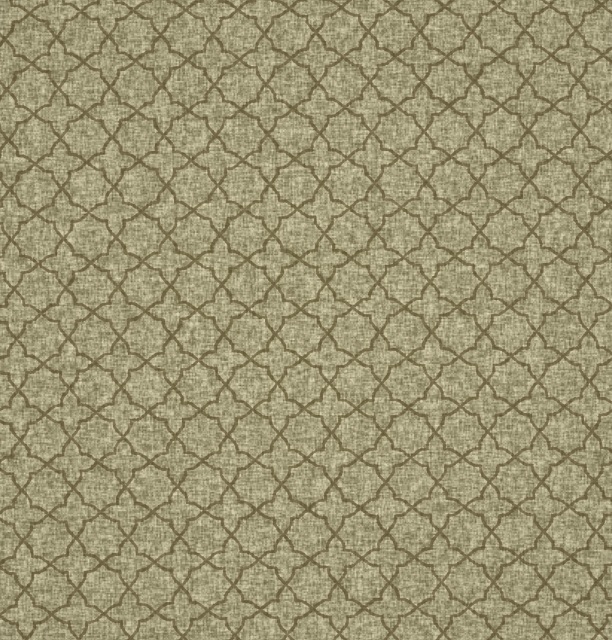
A Shadertoy shader for this pattern:

```glsl
// Woven olive upholstery cloth with a trellis of touching pointed crosses.

const vec2 PITCH = vec2(0.0813, 0.0783);    // repeat size, in canvas heights
const vec2 ANCHOR = vec2(0.0333, 0.0177);   // centre of the middle cross
const float LINE_HALF_WIDTH = 0.00235;
const vec3 CLOTH = vec3(0.645, 0.617, 0.485);
const vec3 CORD = vec3(0.455, 0.413, 0.283);

float hash(vec2 p) {
    vec3 h = fract(vec3(p.xyx) * 0.1031);
    h += dot(h, h.yzx + 33.33);
    return fract((h.x + h.y) * h.z);
}

float noise(vec2 p) {
    vec2 cell = floor(p), f = fract(p);
    f = f * f * (3.0 - 2.0 * f);
    float low = mix(hash(cell), hash(cell + vec2(1, 0)), f.x);
    float high = mix(hash(cell + vec2(0, 1)), hash(cell + vec2(1, 1)), f.x);
    return mix(low, high, f.y);
}

float segment(vec2 p, vec2 a, vec2 b) {
    vec2 pa = p - a, ba = b - a;
    return length(pa - ba * clamp(dot(pa, ba) / dot(ba, ba), 0.0, 1.0));
}

// Slight skew and bow of the cloth as it lies
vec2 skewCloth(vec2 p) {
    vec2 sway = vec2(noise(p * 9.0 + 20.0), noise(p * 9.0 + 50.0)) - 0.5;
    return p + vec2(0.038 * p.y, -0.015 * p.x + 0.012 * p.x * p.x) + 0.0025 * sway;
}

// Distance to the cross outline; the cell spans -1 to 1
float crossOutline(vec2 q) {
    q = abs(q);
    if (q.y > q.x) q = q.yx;
    vec2 corner = vec2(0.33, 0.34), shoulder = vec2(0.58, 0.32);
    vec2 bend = vec2(0.73, 0.23), tip = vec2(1.02, -0.015);
    float d = segment(q, corner, shoulder);
    d = min(d, segment(q, shoulder, bend));
    return min(d, segment(q, bend, tip));
}

// Crossed slub threads plus fine grain, centred on zero
float weave(vec2 p) {
    float weft = noise(p * vec2(95.0, 400.0));
    float warp = noise(p * vec2(400.0, 95.0) + 70.0);
    float grain = noise(p * 430.0 + 140.0);
    return weft + warp + grain - 1.5;
}

void mainImage(out vec4 fragColor, in vec2 fragCoord) {
    vec2 p = (fragCoord - 0.5 * iResolution.xy) / iResolution.y;
    float pixel = 1.0 / iResolution.y;

    // Repeating trellis
    vec2 grid = (skewCloth(p) - ANCHOR) / PITCH;
    vec2 q = 2.0 * (fract(grid + 0.5) - 0.5);
    float d = crossOutline(q) * 0.25 * (PITCH.x + PITCH.y);

    // Threads fray the line edges a little
    float threads = weave(p + 4.0);
    d += 0.0006 * threads;
    float line = 1.0 - smoothstep(-0.8 * pixel, 0.8 * pixel, d - LINE_HALF_WIDTH);

    // Cloth and cord share the weave; the cord is smoother
    vec3 cloth = CLOTH + 0.17 * threads;
    vec3 cord = CORD + 0.07 * threads;
    vec3 color = mix(cloth, cord, line);

    // Soft falloff of light toward the corners
    color *= 1.02 - 0.12 * dot(p, p);
    fragColor = vec4(color, 1.0);
}
```
